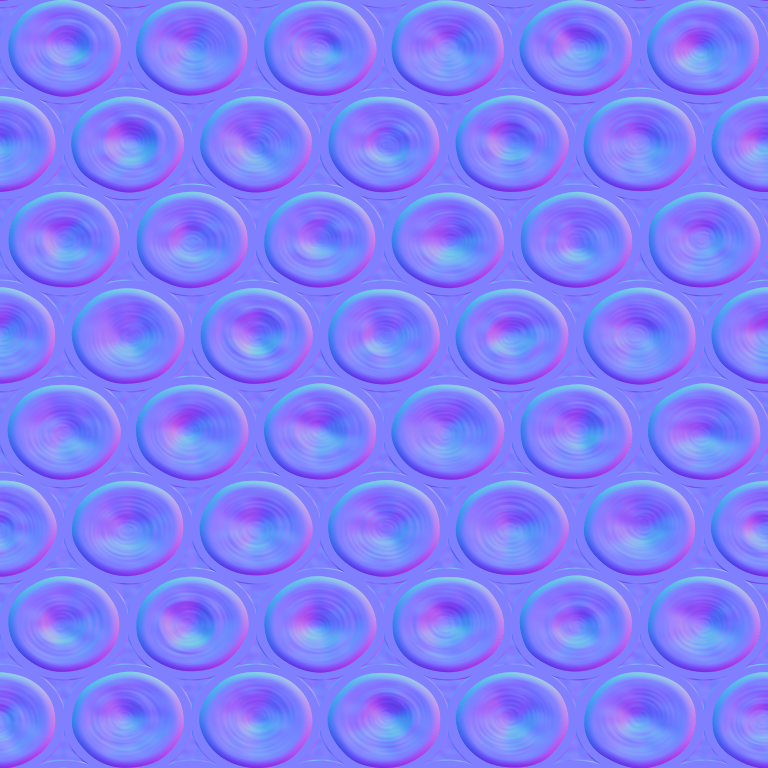
This texture map is drawn by a Shadertoy shader. Its source:

```glsl
// Tangent-space normal map of staggered bullseye glass discs set in a flat, scored frame.

const float TAU = 6.2831853;
const vec2  GRID = vec2(6.0, 8.0);          // discs across, rows down (even, for the stagger)
const vec2  RADII = vec2(0.0729, 0.0622);   // disc half-axes, canvas units
const float UNIT = 0.067;                   // height scale, about one disc radius
const float RIM_START = 0.84;               // all radii below are relative to the disc
const float RIM_HEIGHT = 0.068;
const float DISH_DEPTH = 0.125;
const float DIMPLE_DEPTH = 0.085;
const float RING_HEIGHT = 0.032;
const float LUMP_HEIGHT = 0.065;
const float RIPPLE_HEIGHT = 0.0065;
const vec2  RIPPLE_FREQ = vec2(5.0, 14.0);  // cells around, cells outward
const float OUTLINE_WOBBLE = 0.04;
const float SCORE_RADIUS = 1.155;           // scored line in the gaps
const float SCORE_WIDTH = 0.03;
const float SCORE_DEPTH = 0.009;
const float GRAIN_FREQ = 72.0;
const float GRAIN_HEIGHT = 0.012;
const float NO_WRAP = 4096.0;
const float SAMPLE_STEP = 0.0007;

vec2 hash22(vec2 p) {
    vec3 q = fract(p.xyx * vec3(0.1031, 0.1030, 0.0973));
    q += dot(q, q.yzx + 33.33);
    return fract((q.xx + q.yz) * q.zy);
}

float cornerNoise(vec2 cell, vec2 toPoint, vec2 period) {
    float angle = TAU * hash22(mod(cell, period) + 7.0).x;
    return dot(vec2(cos(angle), sin(angle)), toPoint);
}

// Gradient noise that wraps after a whole number of cells.
float gradientNoise(vec2 p, vec2 period) {
    vec2 i = floor(p), f = p - i;
    vec2 u = f * f * f * (f * (f * 6.0 - 15.0) + 10.0);
    vec2 e = vec2(1.0, 0.0);
    float low  = mix(cornerNoise(i, f, period), cornerNoise(i + e, f - e, period), u.x);
    float high = mix(cornerNoise(i + e.yx, f - e.yx, period),
                     cornerNoise(i + 1.0, f - 1.0, period), u.x);
    return mix(low, high, u.y);
}

// Offset from the nearest disc centre in disc radii; id is that disc's wrapped cell.
vec2 nearestDisc(vec2 p, out vec2 id) {
    vec2 g = p * GRID;
    vec2 nearest = vec2(10.0);
    id = vec2(0.0);
    for (int k = -1; k <= 1; k++) {
        float row = floor(g.y) + float(k);
        float shift = 0.5 * mod(row, 2.0);
        float column = floor(g.x - shift + 0.5);
        vec2 v = (g - vec2(column + shift, row + 0.5)) / (GRID * RADII);
        if (dot(v, v) < dot(nearest, nearest)) {
            nearest = v;
            id = mod(vec2(column, row), GRID);
        }
    }
    return nearest;
}

float glassHeight(vec2 v, vec2 id) {
    vec2 seed = floor(hash22(id + 3.0) * 200.0);
    vec2 strength = hash22(id + 41.0);
    vec2 shift = 0.14 * (hash22(id + 83.0) - 0.5);
    float r = length(v) * (1.0 + OUTLINE_WOBBLE * gradientNoise(v * 1.3 + seed + 0.5, vec2(NO_WRAP)));

    // Rounded rim and broad dish
    float t = clamp((r - RIM_START) / (1.0 - RIM_START), 0.0, 1.0);
    float h = RIM_HEIGHT * (1.0 - t * t);
    float inside = max(1.0 - r * r / (RIM_START * RIM_START), 0.0);
    h -= DISH_DEPTH * inside * inside;

    // Central dimple with a raised ring, different in each disc
    float c = length(v - shift);
    float ringOffset = (c - mix(0.38, 0.5, strength.x)) / 0.13;
    h -= DIMPLE_DEPTH * mix(0.15, 1.0, strength.x) * exp(-c * c / 0.075);
    h += RING_HEIGHT * strength.y * exp(-ringOffset * ringOffset) * min(inside * 2.0, 1.0);

    // Uneven lumps and fine spun ripples
    h += LUMP_HEIGHT * inside * gradientNoise(v * 2.3 + seed.yx, vec2(NO_WRAP));
    vec2 polar = vec2(atan(v.y - shift.y, v.x - shift.x) / TAU, c) * RIPPLE_FREQ;
    float ripple = gradientNoise(polar + vec2(0.0, seed.x * 16.0), vec2(RIPPLE_FREQ.x, NO_WRAP));
    return h + RIPPLE_HEIGHT * ripple * smoothstep(0.02, 0.15, c) * min(inside * 2.5, 1.0);
}

float frameHeight(vec2 p, float r) {
    float recess = smoothstep(SCORE_RADIUS, SCORE_RADIUS + SCORE_WIDTH, r);
    float wear = 0.75 + 0.6 * gradientNoise(p * 40.0, vec2(40.0));
    float grain = gradientNoise(p * GRAIN_FREQ, vec2(GRAIN_FREQ));
    return recess * (GRAIN_HEIGHT * grain - SCORE_DEPTH * wear);
}

float surfaceHeight(vec2 p) {
    vec2 id;
    vec2 v = nearestDisc(p, id);
    float r = length(v);
    return UNIT * (r < 1.08 ? glassHeight(v, id) : frameHeight(p, r));
}

void mainImage(out vec4 fragColor, in vec2 fragCoord) {
    vec2 p = fragCoord / iResolution.xy;
    // Differences span at least one pixel, which also smooths the edges.
    vec2 e = vec2(max(SAMPLE_STEP, 0.5 / min(iResolution.x, iResolution.y)), 0.0);
    vec2 slope = vec2(surfaceHeight(p + e.xy) - surfaceHeight(p - e.xy),
                      surfaceHeight(p + e.yx) - surfaceHeight(p - e.yx)) / (2.0 * e.x);
    vec3 normal = normalize(vec3(-slope, 1.0));
    fragColor = vec4(0.5 + 0.5 * normal, 1.0);
}
```
